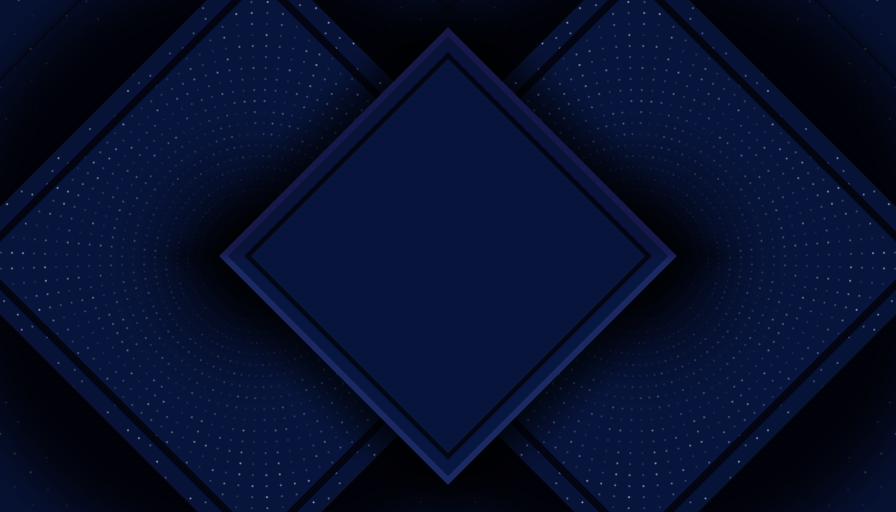
Reproduce this background procedurally as a Shadertoy shader.

```glsl
// Layered navy diamonds with bevelled frames, soft shadows and radial glitter dots.

// Geometry, in units of the canvas height
const float CARD_RADIUS  = 0.447;
const float BEVEL_INNER  = 0.430;
const float GROOVE_OUTER = 0.398;
const float GROOVE_INNER = 0.384;
const vec2  SIDE_CENTRE  = vec2(0.368, -0.009);
const float PANEL_RADIUS = 0.543;
const float BAND_INNER   = 0.564;
const float BAND_OUTER   = 0.610;
const float CORNER_EDGE  = 0.860;

// Dot field
const float DOT_RADIUS   = 0.0017;
const float PANEL_RAYS   = 100.0;
const float PANEL_STEP   = 0.0215;
const float CORNER_RAYS  = 80.0;
const float CORNER_STEP  = 0.042;

// Colours
const vec3 NAVY        = vec3(0.028, 0.080, 0.232);
const vec3 BAND_NAVY   = vec3(0.027, 0.070, 0.215);
const vec3 GROOVE      = vec3(0.010, 0.020, 0.075);
const vec3 ABYSS       = vec3(0.003, 0.007, 0.035);
const vec3 FRAME_UPPER = vec3(0.035, 0.070, 0.215);
const vec3 FRAME_LOWER = vec3(0.032, 0.090, 0.260);
const vec3 BEVEL_UPPER = vec3(0.085, 0.095, 0.285);
const vec3 BEVEL_LOWER = vec3(0.105, 0.160, 0.390);
const vec3 RIM_LIGHT   = vec3(0.070, 0.095, 0.230);
const vec3 COOL_DOT    = vec3(0.680, 0.740, 0.850);
const vec3 WARM_DOT    = vec3(0.750, 0.600, 0.500);

const float TAU = 6.2831853;

float hash(vec2 cell) {
    vec3 q = fract(vec3(cell.xyx) * 0.1031);
    q += dot(q, q.yzx + 33.33);
    return fract((q.x + q.y) * q.z);
}

float diamond(vec2 p) {
    return abs(p.x) + abs(p.y);
}

// 1 inside the edge, 0 outside
float inside(float d, float edge, float blur) {
    return 1.0 - smoothstep(edge - blur, edge + blur, d);
}

// Thin line centred on an edge
float rim(float d, float edge, float width) {
    return 1.0 - smoothstep(0.0, width, abs(d - edge));
}

// Dots along rays; returns coverage and a random value for the cell
vec2 dotField(vec2 p, float rays, float ringStep, float pixel) {
    float r = length(p);
    vec2 grid = vec2(atan(p.y, p.x) / TAU * rays, r / ringStep);
    vec2 offset = fract(grid) - 0.5;
    float d = length(offset * vec2(TAU * r / rays, ringStep));
    float random = hash(floor(grid) + 200.0);
    return vec2(inside(d, DOT_RADIUS, pixel), random);
}

void mainImage(out vec4 fragColor, in vec2 fragCoord) {
    float pixel = 1.0 / iResolution.y;
    float edgeBlur = 0.8 * pixel;
    vec2 p = (fragCoord - 0.5 * iResolution.xy) * pixel;
    vec2 side = vec2(abs(p.x), p.y) - SIDE_CENTRE;
    float sideDist = diamond(side);
    float sideRadius = length(side);
    float cardDist = diamond(p);

    // Backdrop: dark pool behind the panels, blue towards the corners
    float glow = smoothstep(0.49, 0.70, sideRadius);
    vec3 color = mix(ABYSS, NAVY * 0.85, glow);
    float cornerLine = rim(sideDist, CORNER_EDGE, 0.008) * step(0.0, p.y);
    color = mix(color, GROOVE, 0.8 * cornerLine);
    vec2 sparks = dotField(side, CORNER_RAYS, CORNER_STEP, pixel);
    vec3 sparkColor = mix(COOL_DOT, WARM_DOT, step(0.6, sparks.y));
    color = mix(color, sparkColor, sparks.x * (0.08 + 0.5 * sparks.y * sparks.y) * glow);

    // Side panels: outer band, groove and inner field
    float band = inside(sideDist, BAND_OUTER, edgeBlur);
    float panel = inside(sideDist, PANEL_RADIUS, edgeBlur);
    color = mix(color, BAND_NAVY, band);
    color = mix(color, GROOVE, inside(sideDist, BAND_INNER, edgeBlur));
    color = mix(color, RIM_LIGHT, 0.5 * rim(sideDist, BAND_OUTER, 0.005));
    vec3 field = mix(ABYSS, NAVY, smoothstep(-0.02, 0.30, sideRadius));
    color = mix(color, field, panel);

    // Glitter grows brighter away from the hub of the rays
    vec2 dots = dotField(side, PANEL_RAYS, PANEL_STEP, pixel);
    float shine = smoothstep(0.04, 0.52, sideRadius) * (0.18 + 0.75 * dots.y * dots.y);
    float groove = inside(sideDist, BAND_INNER, edgeBlur) - panel;
    float bandThinning = mix(step(0.55, dots.y), 1.0, panel);
    color = mix(color, COOL_DOT, dots.x * shine * band * (1.0 - groove) * bandThinning);

    // Shadow cast by the central card
    color *= mix(0.30, 1.0, smoothstep(-0.02, 0.15, cardDist - CARD_RADIUS));

    // Central card: bevel, frame, groove and plain face
    float lower = smoothstep(0.02, -0.02, p.y) ;
    lower = 1.0 - smoothstep(-0.02, 0.02, p.y);
    vec3 bevel = mix(BEVEL_UPPER, BEVEL_LOWER, lower);
    vec3 frame = mix(FRAME_UPPER, FRAME_LOWER, lower);
    color = mix(color, bevel, inside(cardDist, CARD_RADIUS, edgeBlur));
    color = mix(color, frame, inside(cardDist, BEVEL_INNER, edgeBlur));
    color = mix(color, GROOVE, inside(cardDist, GROOVE_OUTER, edgeBlur));
    color = mix(color, NAVY, inside(cardDist, GROOVE_INNER, edgeBlur));
    color = mix(color, RIM_LIGHT, 0.4 * rim(cardDist, GROOVE_INNER, 0.004));

    fragColor = vec4(color, 1.0);
}
```
